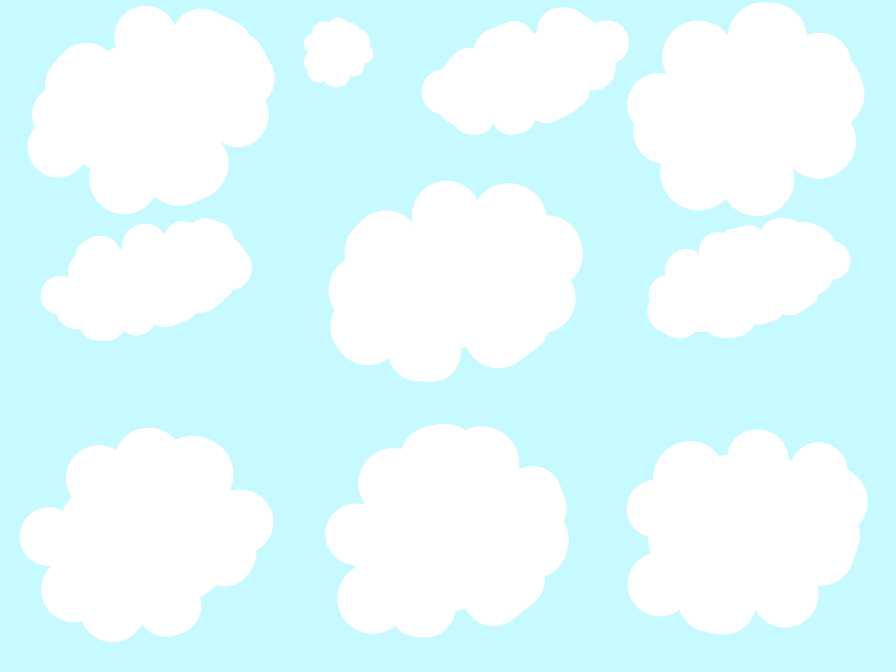
Reproduce this pattern procedurally as a Shadertoy shader.

```glsl
// Flat white clouds scattered over a pale cyan sky, in a tile that wraps.
// Each cloud is a tilted ellipse ringed by round puffs; size and place come
// from a loose three by three grid, plus one tiny cloud in a gap.

const float TAU = 6.2831853;
const vec2 TILE = vec2(4.0 / 3.0, 1.0);
const vec3 SKY = vec3(0.78, 0.98, 1.0);
const vec3 CLOUD = vec3(1.0);
const int CLOUD_COUNT = 10;

float hash(vec2 p) {
    vec3 q = fract(vec3(p.xyx) * 0.1031);
    q += dot(q, q.yzx + 33.33);
    return fract((q.x + q.y) * q.z);
}

// Shortest offset between two points on the wrapping tile
vec2 wrapOffset(vec2 d, vec2 tile) {
    return d - tile * floor(d / tile + 0.5);
}

vec2 rotate(vec2 p, float angle) {
    float c = cos(angle), s = sin(angle);
    return vec2(c * p.x - s * p.y, s * p.x + c * p.y);
}

float ellipse(vec2 p, vec2 axes) {
    return (length(p / axes) - 1.0) * min(axes.x, axes.y);
}

float capsule(vec2 p, vec2 a, vec2 b, float radius) {
    vec2 pa = p - a, ba = b - a;
    float t = clamp(dot(pa, ba) / max(dot(ba, ba), 1e-6), 0.0, 1.0);
    return length(pa - ba * t) - radius;
}

vec2 onRing(float angle, vec2 axes) {
    return axes * vec2(cos(angle), sin(angle));
}

// Body plus a ring of uneven puffs, some drawn out along the rim
float cloudShape(vec2 p, vec2 axes, float puff, int puffs, float seed) {
    float d = ellipse(p, axes);
    for (int i = 0; i < puffs; i++) {
        vec2 key = vec2(float(i) + 1.0, seed * 7.0 + 3.0);
        float jitter = hash(key) - 0.5;
        float angle = TAU * (float(i) + 0.55 * jitter) / float(puffs);
        vec2 rim = axes * mix(0.86, 1.09, hash(key + 17.0));
        float stretch = 0.3 * max(hash(key + 31.0) * 2.0 - 1.0, 0.0);
        float radius = puff * mix(0.84, 1.1, hash(key + 53.0));
        d = min(d, capsule(p, onRing(angle, rim),
                           onRing(angle + stretch, rim), radius));
    }
    return d;
}

// Distance to one cloud, chosen by its index
float cloud(vec2 p, int index) {
    float seed = float(index) + 1.0;
    int col = index % 3, row = index / 3;
    bool tiny = index == 9;
    bool isLong = !tiny && row > 0 && (col + row) % 2 == 1;

    // Broad clouds by default
    vec2 axes = vec2(0.142, row == 0 ? 0.115 : 0.1);
    float puff = 0.051;
    int puffs = 9;
    vec2 center = vec2(float(col) + 0.5, 0.0) * TILE.x / 3.0;
    center.y = row == 0 ? 0.205 : row == 1 ? 0.585 : 0.84;
    center += 0.012 * (vec2(hash(vec2(seed, 5.0)), hash(vec2(seed, 9.0))) - 0.5);

    // Low, drawn-out clouds with smaller puffs
    if (isLong) {
        axes = vec2(0.122, 0.053);
        puff = 0.032;
        puffs = 13;
        if (row == 2) center += vec2(0.11, 0.055);
    }
    if (tiny) {
        axes = vec2(0.04, 0.034);
        puff = 0.016;
        puffs = 10;
        center = vec2(0.5, 0.925);
    }

    float tilt = mix(0.1, 0.38, hash(vec2(seed, 21.0)));
    vec2 local = rotate(wrapOffset(p - center, TILE), -tilt);
    return cloudShape(local, axes, puff, puffs, seed);
}

void mainImage(out vec4 fragColor, in vec2 fragCoord) {
    vec2 p = fragCoord / iResolution.xy * TILE;
    float pixel = 1.0 / iResolution.y;

    float d = 1.0;
    for (int i = 0; i < CLOUD_COUNT; i++) d = min(d, cloud(p, i));

    float cover = clamp(0.5 - d / pixel, 0.0, 1.0);
    fragColor = vec4(mix(SKY, CLOUD, cover), 1.0);
}
```
